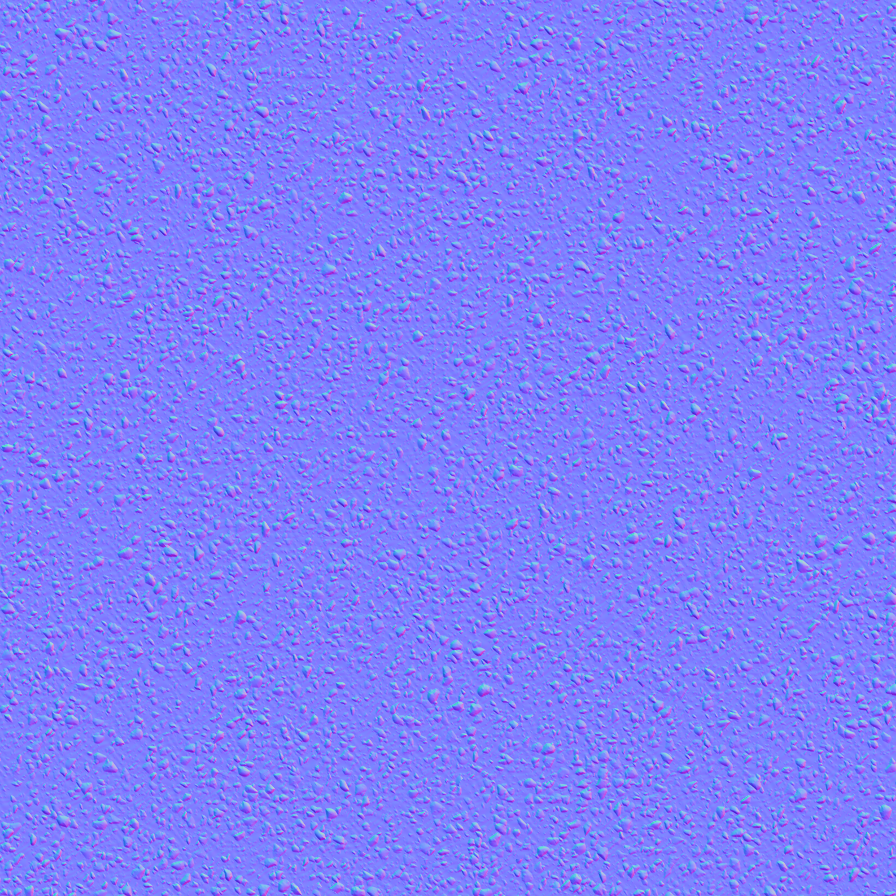
Write a Shadertoy shader that draws this texture map.

```glsl
const float TAU = 6.2831853;

vec3 hash3(vec2 cell, float seed) {
    vec3 p = fract(vec3(cell.xyx + seed) * vec3(0.1031, 0.1030, 0.0973));
    p += dot(p, p.yxz + 33.33);
    return fract((p.xxy + p.yzz) * p.zyx);
}

vec2 heading(float turn) {
    return vec2(cos(turn * TAU), sin(turn * TAU));
}

// Slow layered sines, 0 to 1: where pebbles gather
float patches(vec2 p) {
    float s = sin(p.x * 17.0 + 3.0 * sin(p.y * 9.0))
            + sin(p.y * 23.0 + 2.0 * sin(p.x * 13.0 + 1.0))
            + sin((p.x + p.y) * 31.0 + 2.0 * sin(p.y * 19.0));
    return 0.5 + s / 6.0;
}

// One chipped, elongated dome; q is relative to its centre
float pebble(vec2 q, vec3 shape, vec3 chips) {
    vec2 axis = heading(shape.x);
    float radius = mix(0.3, 0.62, shape.y * sqrt(shape.y));
    float aspect = mix(0.5, 0.92, shape.z);
    vec2 local = vec2(dot(q, axis), dot(q, vec2(-axis.y, axis.x)) / aspect) / radius;
    float d = length(local);
    d = max(d, 1.55 * dot(local, heading(chips.x)));
    d = max(d, 1.4 * dot(local, heading(chips.y)));
    d = max(d, 1.3 * dot(local, heading(chips.x + 0.37)));
    float dome = max(0.0, 1.0 - d * d * (0.5 + 0.5 * d));
    float tilt = 1.0 + 0.5 * dot(local, heading(chips.z));
    return radius * dome * tilt * mix(0.35, 1.35, chips.z);
}

// Highest pebble among the neighbouring cells, in canvas units
float pebbleLayer(vec2 p, float scale, float density, float seed) {
    vec2 g = p * scale;
    vec2 home = floor(g);
    float top = 0.0;
    for (int y = -1; y <= 1; y++) {
        for (int x = -1; x <= 1; x++) {
            vec2 cell = home + vec2(x, y);
            vec3 place = hash3(cell, seed);
            if (place.z > density) continue;
            vec2 centre = cell + 0.12 + 0.76 * place.xy;
            top = max(top, pebble(g - centre, hash3(cell, seed + 17.3), hash3(cell, seed + 41.7)));
        }
    }
    return top / scale;
}

// Faint ripples of the ground between pebbles
float ripples(vec2 p) {
    vec2 w = p + 0.004 * sin(p.yx * vec2(83.0, 97.0));
    return sin(dot(w, vec2(310.0, 520.0)) + 2.0 * sin(w.x * 190.0))
         + 0.7 * sin(dot(w, vec2(-470.0, 690.0)) + 2.0 * sin(w.y * 230.0));
}

float height(vec2 p, float density) {
    float large = pebbleLayer(p, 69.0, density, 3.0);
    float small = pebbleLayer(p + 0.37, 108.0, density, 71.0);
    float grit = pebbleLayer(p + 0.61, 205.0, 0.8, 139.0);
    return 0.18 * max(large, small) + 0.085 * grit + 0.00006 * ripples(p);
}

vec2 slope(vec2 p, float density, float e) {
    vec2 dx = vec2(e, 0.0);
    vec2 dy = dx.yx;
    return vec2(height(p + dx, density) - height(p - dx, density),
                height(p + dy, density) - height(p - dy, density)) / (2.0 * e);
}

void mainImage(out vec4 fragColor, in vec2 fragCoord) {
    vec2 p = fragCoord / iResolution.y;
    float density = mix(0.45, 0.88, patches(p));
    vec2 s = slope(p, density, 0.0009);

    // Steep relief, leaning slightly left
    vec2 lean = vec2(1.4 * s.x - 0.18 * s.y, 1.6 * s.y);
    vec3 normal = normalize(vec3(-lean, 1.0));
    fragColor = vec4(0.5 + 0.5 * normal, 1.0);
}
```
